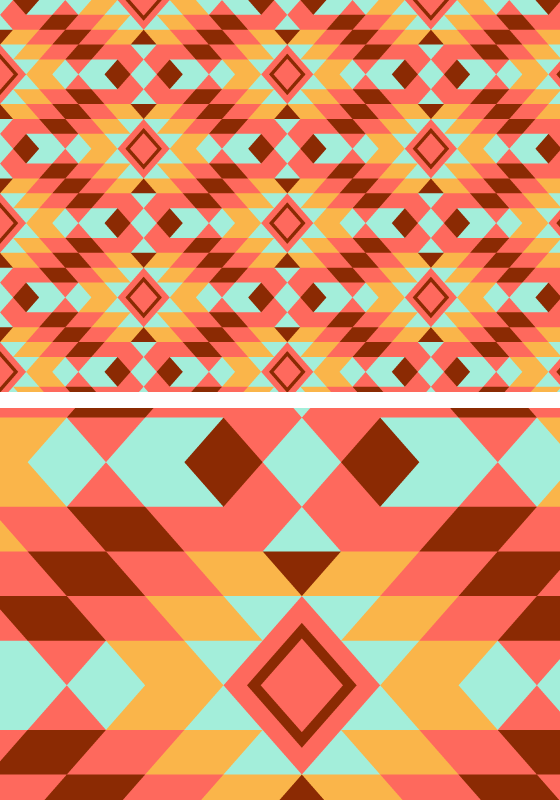
Top: the whole. Bottom: its middle third, enlarged.
Write a Shadertoy shader that draws this pattern.

```glsl
// Woven geometric pattern: ringed diamonds and stepped blocks in a half-drop repeat.
// Mirrors and a half turn fold the plane to one small region of three rows, where
// slanted bands, each cut by a diagonal, take their colours from a short chart.

#define PERIOD vec2(0.5130, 0.2656)  // repeat size, in canvas widths
#define DIAMOND vec2(0.2565, 0.0)    // a diamond centre, from the top left
#define RING vec2(1.05, 1.40)        // inner and outer size of the ring
#define CORAL vec3(0.996, 0.412, 0.365)
#define BROWN vec3(0.545, 0.165, 0.010)
#define AMBER vec3(0.980, 0.710, 0.290)
#define AQUA vec3(0.640, 0.933, 0.855)
#define SAMPLES 4                    // antialiasing grid per side

const vec2 HALF_CELL = vec2(11.0, 5.0);  // half a repeat, in weave steps

// Yarn per band, three rows of eight: 0 coral, 1 brown, 2 amber, 3 aqua
const int NEAR_YARN[24] = int[24](
    0, 0, 0, 2, 3, 3, 1, 3,
    0, 0, 2, 0, 1, 0, 0, 3,
    1, 2, 0, 1, 0, 2, 1, 1);
const int FAR_YARN[24] = int[24](
    0, 0, 3, 2, 0, 3, 0, 3,
    0, 3, 2, 0, 1, 0, 3, 3,
    1, 2, 0, 1, 0, 2, 1, 1);

vec3 yarnColor(int yarn) {
    if (yarn == 0) return CORAL;
    if (yarn == 1) return BROWN;
    return yarn == 2 ? AMBER : AQUA;
}

// Mirror into a quarter repeat, then half-turn its far side onto the near one
vec2 foldToMotif(vec2 p) {
    vec2 q = (p - DIAMOND) / PERIOD * 2.0 * HALF_CELL;
    q = abs(mod(q + HALF_CELL, 2.0 * HALF_CELL) - HALF_CELL);
    return q.y > 0.5 * HALF_CELL.y ? HALF_CELL - q : q;
}

vec3 weave(vec2 p) {
    vec2 q = foldToMotif(p);
    float rising = q.x + q.y;

    // Ring inside the diamond
    if (rising > RING.x && rising < RING.y) return BROWN;

    // Slanted band and the diagonal that splits it
    float row = clamp(floor(q.y), 0.0, 2.0);
    float band = clamp(floor((q.x - q.y) * 0.5), -2.0, 5.0);
    int index = int(row) * 8 + int(band) + 2;
    bool nearSide = rising < 2.0 * (band + row + 1.0);
    return yarnColor(nearSide ? NEAR_YARN[index] : FAR_YARN[index]);
}

void mainImage(out vec4 fragColor, in vec2 fragCoord) {
    vec3 sum = vec3(0.0);
    for (int j = 0; j < SAMPLES; j++) {
        for (int i = 0; i < SAMPLES; i++) {
            vec2 jitter = (vec2(i, j) + 0.5) / float(SAMPLES) - 0.5;
            vec2 p = fragCoord + jitter;
            p.y = iResolution.y - p.y;
            sum += weave(p / iResolution.x);
        }
    }
    fragColor = vec4(sum / float(SAMPLES * SAMPLES), 1.0);
}
```
